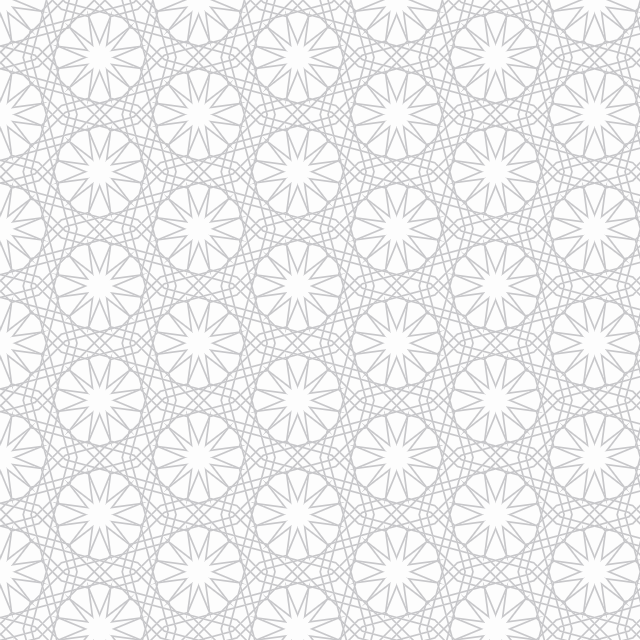
Give the GLSL for this pattern, as a WebGL 1 fragment shader.

```glsl
precision highp float;
// Pale grey line lattice of twelve-petal rosettes on a triangular grid.
// Each cell splits into a dodecagon and corner triangles; both are folded
// to one small wedge, where every strand is a plain straight line.

uniform vec2 u_resolution;

const float PI = 3.14159265;
const float SQRT3 = 1.7320508;
const float SPACING = 0.1786;              // between neighbouring rosettes
const vec2 ORIGIN = vec2(0.465, 0.5531);   // one rosette centre
const float APOTHEM = 0.5;                 // dodecagon, in spacings
const float INRADIUS = 0.07735;            // corner triangle, in spacings
const float DIAMOND = 0.047;               // half diagonal of the diamonds
const float STAR_VALLEY = 0.125;           // inner tip of each petal
const float LINE_WIDTH = 0.0148;
const vec3 PAPER = vec3(0.993);
const vec3 INK = vec3(0.782, 0.782, 0.792);

vec2 direction(float degrees) {
  float a = radians(degrees);
  return vec2(cos(a), sin(a));
}

// Distance to the line with the given normal angle and offset
float lineDist(vec2 p, float degrees, float offset) {
  return abs(dot(p, direction(degrees)) - offset);
}

// Distance to the line through two points
float lineThrough(vec2 p, vec2 a, vec2 b) {
  vec2 along = normalize(b - a);
  vec2 rel = p - a;
  return abs(rel.x * along.y - rel.y * along.x);
}

// Offset from the nearest point of a unit triangular grid
vec2 nearestCentre(vec2 p) {
  vec2 cell = vec2(SQRT3, 1.0);
  vec2 a = mod(p + 0.5 * cell, cell) - 0.5 * cell;
  vec2 b = mod(p, cell) - 0.5 * cell;
  return dot(a, a) < dot(b, b) ? a : b;
}

// Mirror the plane into a half wedge starting at the x axis
vec2 foldWedge(vec2 p, float count) {
  float wedge = 2.0 * PI / count;
  float angle = atan(p.y, p.x + 1e-6);
  angle = abs(mod(angle + 0.5 * wedge, wedge) - 0.5 * wedge);
  return length(p) * vec2(cos(angle), sin(angle));
}

// Strands crossing a tile edge at 45 degrees, forming half a diamond
float edgeStrands(vec2 p, float edge, float halfDiamond) {
  float scale = sqrt(0.5);
  float outer = lineDist(p, 45.0, scale * (edge + halfDiamond));
  float inner = lineDist(p, 45.0, scale * (edge - halfDiamond));
  float side = lineDist(p, -45.0, scale * (edge - halfDiamond));
  return min(outer, min(inner, side));
}

// Petals, their roof lines and the central star
float rosette(vec2 p, float edge, float halfDiamond, float valley) {
  float scale = sqrt(0.5);
  float roof = scale * (edge + halfDiamond);
  float notchRadius = scale * (edge - halfDiamond) / cos(radians(30.0));
  float d = edgeStrands(p, edge, halfDiamond);
  d = min(d, lineDist(p, 15.0, roof));
  d = min(d, lineDist(p, -15.0, roof));
  vec2 notch = notchRadius * direction(15.0);
  return min(d, lineThrough(p, vec2(valley, 0.0), notch));
}

float latticeDist(vec2 p) {
  vec2 local = nearestCentre(p);
  vec2 wedge = foldWedge(local, 12.0);
  if (wedge.x <= APOTHEM) {
    return rosette(wedge, APOTHEM, DIAMOND, STAR_VALLEY);
  }
  // Outside the dodecagon: measure from the nearest triangle centre
  vec2 corner = foldWedge(local, 6.0);
  vec2 fromCorner = vec2(1.0 / SQRT3 - corner.x, corner.y);
  return edgeStrands(fromCorner, INRADIUS, DIAMOND);
}

void main() {
  float size = min(u_resolution.x, u_resolution.y);
  vec2 uv = gl_FragCoord.xy / size;
  float d = latticeDist((uv - ORIGIN) / SPACING);
  float pixel = 1.0 / (size * SPACING);
  float ink = clamp((0.5 * LINE_WIDTH - d) / pixel + 0.5, 0.0, 1.0);
  gl_FragColor = vec4(mix(PAPER, INK, ink), 1.0);
}
```
